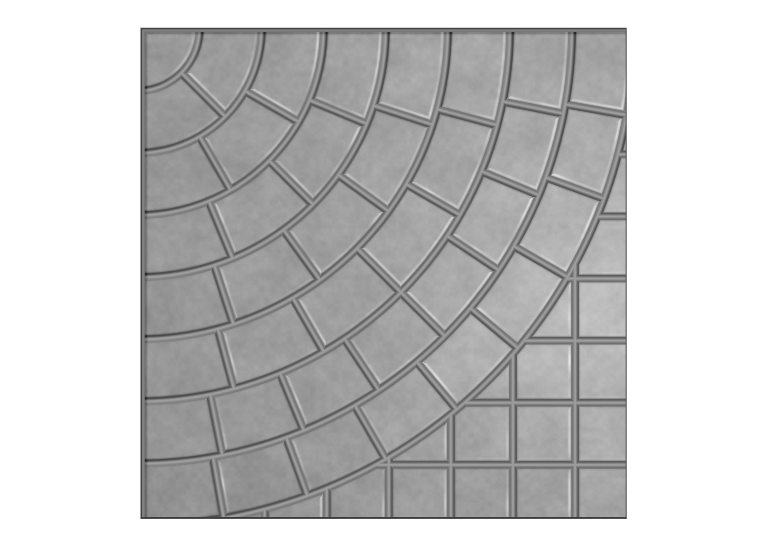
This pattern is drawn by a Shadertoy shader. Its source:

```glsl
// Square grey paving slab with concentric quarter-circle bricks and a grid corner.

float hash(vec2 p) {
    vec3 h = fract(vec3(p.xyx) * 0.1031);
    h += dot(h, h.yzx + 33.33);
    return fract((h.x + h.y) * h.z);
}

float noise(vec2 p) {
    vec2 i = floor(p), f = fract(p);
    f = f * f * (3.0 - 2.0 * f);
    return mix(mix(hash(i), hash(i + vec2(1, 0)), f.x),
               mix(hash(i + vec2(0, 1)), hash(i + vec2(1, 1)), f.x), f.y);
}

float fbm(vec2 p) {
    float sum = 0.0, amp = 0.5;
    for (int i = 0; i < 4; i++) {
        sum += amp * noise(p);
        p = p * 2.1 + 7.3;
        amp *= 0.5;
    }
    return sum;
}

// Keeps the closer seam: x = signed distance, y = which side is shadowed
vec2 nearer(vec2 a, vec2 b) {
    return abs(a.x) < abs(b.x) ? a : b;
}

float bump(float x, float width) {
    return exp(-x * x / (width * width));
}

vec2 findSeam(vec2 q) {
    float radius = length(q);
    float lean = (q.x - q.y) / max(radius, 0.01);
    vec2 seam = vec2(radius - clamp(round(radius), 1.0, 8.0), lean);
    if (radius < 8.0) {
        // Radial joints: each ring has its own brick count
        float ring = floor(radius);
        float bricks = ring + 1.0 + step(6.0, ring);
        float brickAngle = 1.570796 / bricks;
        float turn = atan(q.y, q.x) / brickAngle;
        if (ring > 0.0) {
            float joint = clamp(round(turn), 1.0, bricks - 1.0);
            seam = nearer(seam, vec2((turn - joint) * brickAngle * radius, 0.5));
        }
    } else {
        // Square grid outside the last arc
        vec2 g = q - vec2(0.05, 0.02);
        g -= round(g);
        seam = nearer(seam, nearer(vec2(g.x, 0.4), vec2(g.y, -0.3)));
    }
    return seam;
}

void mainImage(out vec4 fragColor, in vec2 fragCoord) {
    // Ring units, y down, centred on the slab's upper left corner
    vec2 uv = fragCoord / iResolution.y;
    float centreX = 0.5 * iResolution.x / iResolution.y;
    vec2 q = (vec2(uv.x - centreX + 0.45, 1.0 - uv.y) - vec2(0.0, 0.0528)) / 0.1133;
    float px = 1.0 / (0.1133 * iResolution.y);

    // Worn concrete, brighter towards the right
    float tone = 0.595 + 0.05 * smoothstep(0.0, 6.0, q.x) - 0.03 * smoothstep(5.0, 8.0, q.y);
    tone += 0.10 * bump(length(q - vec2(7.6, 4.6)), 2.2);
    tone += 0.09 * (fbm(q * 2.2) - 0.47) + 0.07 * (fbm(q * 11.0) - 0.47);

    // Grooves with a raised core, shaded edges and a broken highlight
    vec2 seam = findSeam(q);
    float s = seam.x, lean = seam.y;
    float wear = noise(q * 3.0 + 20.0);
    tone = mix(tone, 0.55, 1.0 - smoothstep(0.055, 0.055 + px, abs(s)));
    tone -= (0.15 + 0.12 * lean) * bump(s - 0.05, 0.026);
    tone -= (0.15 - 0.12 * lean) * bump(s + 0.05, 0.026);
    tone += 0.22 * wear * smoothstep(-0.8, 0.5, lean) * bump(s + 0.09, 0.022);
    tone += 0.08 * bump(s, 0.02);

    // Rim along the slab edges
    vec2 low = q - vec2(0.05, -0.02), high = vec2(7.88, 7.89) - q;
    float nearEdge = min(low.x, low.y), farEdge = min(high.x, high.y);
    tone = mix(0.53, tone, smoothstep(0.06, 0.06 + px, nearEdge));
    tone -= 0.16 * bump(nearEdge - 0.085, 0.025);
    tone = mix(0.27, tone, smoothstep(0.02, 0.02 + px, nearEdge));
    tone = mix(0.30, tone, smoothstep(0.0, 0.03, high.x));
    tone = mix(0.24, tone, smoothstep(0.02, 0.02 + px, high.y));

    // White surround
    float slab = smoothstep(-0.5 * px, 0.5 * px, min(nearEdge, farEdge));
    fragColor = vec4(vec3(mix(1.0, clamp(tone, 0.0, 1.0), slab)), 1.0);
}
```
